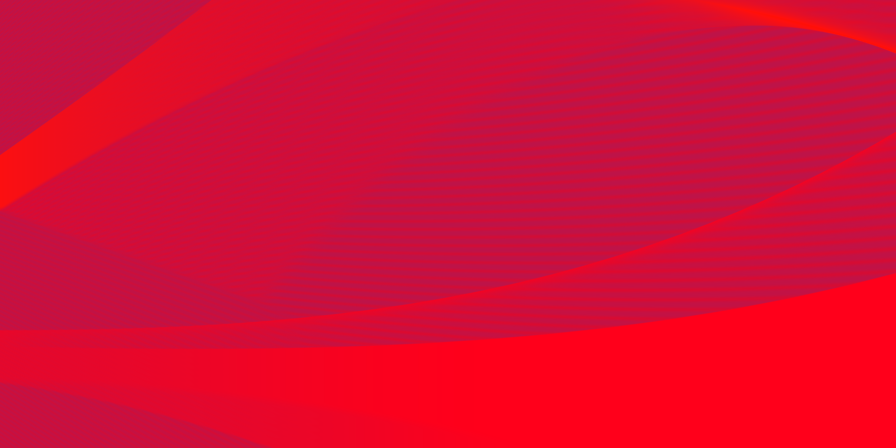
A WebGL 1 fragment shader for this background:

```glsl
precision highp float;
// Sweeping crimson and red ribbons with glowing edges and finely ruled lines.

uniform vec2 u_resolution;

const vec3 CRIMSON = vec3(0.76, 0.07, 0.265);
const vec3 RED = vec3(1.0, 0.0, 0.105);
const vec3 ORANGE_SHIFT = vec3(0.03, 0.06, -0.08);
const vec3 LINE_TINT = vec3(0.055, -0.018, -0.05);
const float LINE_DENSITY = 60.0;   // ruled lines per canvas height
const float LENS_HEAT = 0.06;
const float VEIL_HEAT = 0.21;
const float SOFT_EDGE = 0.012;
const float TAU = 6.2831853;

// Cubic curve with coefficients in rising order
float curve(vec4 k, float x) {
    return k.x + x * (k.y + x * (k.z + x * k.w));
}

// 1 above an edge, 0 below it, blended over the given half width
float above(float height, float width) {
    return smoothstep(-width, width, height);
}

// Upper outline of the large lens, steeper on its right side
float lensTop(float x) {
    float d = x - 1.69;
    return 0.943 - d * d * (d > 0.0 ? 0.65 : 0.4 - 0.1 * d);
}

// Thin ruled lines with a mean close to zero
float ruled(float phase) {
    float wave = cos(TAU * LINE_DENSITY * phase);
    return wave * (0.7 + 0.3 * wave) - 0.15;
}

void main() {
    vec2 p = gl_FragCoord.xy / u_resolution.y;
    p.x *= 2.0 * u_resolution.y / u_resolution.x;
    float x = p.x;
    float y = p.y;
    float px = 1.0 / u_resolution.y;

    // Heights above each ribbon edge
    float cornerH = y - curve(vec4(0.654, 0.70, 0.07, 0.0), x);
    float bandH = y - curve(vec4(0.531, 0.64, -0.175, 0.0), x);
    float lensH = y - lensTop(x);
    float wedgeH = y - curve(vec4(0.531, -0.352, 0.0, 0.0), x);
    float sweepH = y - curve(vec4(0.263, 0.0, 0.0361, 0.0373), x);
    float floorH = y - curve(vec4(0.2266, -0.02, 0.0098, 0.0206), x);
    float foldH = y - curve(vec4(0.15, -0.02, -0.088, 0.0), x);
    float footH = y - curve(vec4(0.146, -0.14, -0.165, 0.0), x);

    // Region masks
    float corner = above(cornerH, px);
    float band = above(bandH, SOFT_EDGE * 0.5) * (1.0 - corner);
    float lensSoftness = mix(0.05, px, smoothstep(0.7, 1.6, x));
    float veil = above(lensH, lensSoftness) * above(wedgeH, SOFT_EDGE);
    float underSweep = 1.0 - above(sweepH, px);
    float ground = 1.0 - above(floorH, px);
    float fold = 1.0 - above(foldH, SOFT_EDGE);
    float foot = 1.0 - above(footH, px * 1.5);

    // Heat runs from crimson to red
    float heat = mix(LENS_HEAT, VEIL_HEAT + 0.2 * exp(-7.0 * x), veil);
    float leftBand = 0.25 + 0.6 * exp(-2.2 * x);
    float bandReach = 1.0 - smoothstep(0.9, 1.5, x);
    heat = mix(heat, mix(VEIL_HEAT, leftBand, bandReach), band * veil);
    heat = mix(heat, 0.03, corner);

    // Sweeping strip with a bright upper rim
    float depth = max(-sweepH, 0.0);
    float strip = 0.08 + 0.22 * exp(-depth * 7.0) + 0.3 * exp(-x * 5.0);
    strip += 0.55 * exp(-depth / 0.012) * smoothstep(-0.3, 1.0, x);
    heat = mix(heat, strip, underSweep);

    // Glowing ground with a darker fold and foot
    float glow = mix(0.55, 1.0, smoothstep(0.0, 1.15, x));
    glow -= 0.16 * fold * (1.0 - smoothstep(0.7, 1.3, x));
    heat = mix(heat, glow, ground);
    heat = mix(heat, 0.09 + 0.12 * smoothstep(0.1, 0.6, x), foot);

    // Flare along the upper right rim of the lens
    float t = max(x - 1.55, 0.0);
    float flareH = y - (1.0 - 0.18 * t - 0.17 * t * t);
    float flareWidth = flareH > 0.0 ? 0.022 : 0.035;
    float flare = exp(-abs(flareH) / flareWidth);
    flare *= smoothstep(1.3, 1.75, x) * above(lensH, px);
    heat = mix(heat, 1.0, flare);

    // Three families of ruled lines: lens fan, rising and falling
    float bow = 0.05 * (x - 1.0) * (x - 1.0);
    float fan = ruled((y - 0.47 - bow) / (0.7 + 0.4 * x));
    float rising = ruled(bandH / (0.55 + 0.45 * x));
    float falling = ruled(wedgeH / (0.6 + 0.4 * x));
    float upper = max(veil, corner);
    float wedge = (1.0 - above(wedgeH, SOFT_EDGE)) * (1.0 - smoothstep(0.5, 0.8, x));
    float lines = mix(fan, 0.55 * rising + 0.3 * fan, upper);
    lines = mix(lines, 0.6 * falling, max(wedge, foot));
    lines *= 1.0 - smoothstep(0.15, 0.75, heat);

    // Final colour
    float orange = max(flare, 0.8 * band * veil * exp(-2.5 * x));
    vec3 color = mix(CRIMSON, RED, clamp(heat, 0.0, 1.0));
    color += ORANGE_SHIFT * orange + LINE_TINT * lines;
    gl_FragColor = vec4(clamp(color, 0.0, 1.0), 1.0);
}
```
